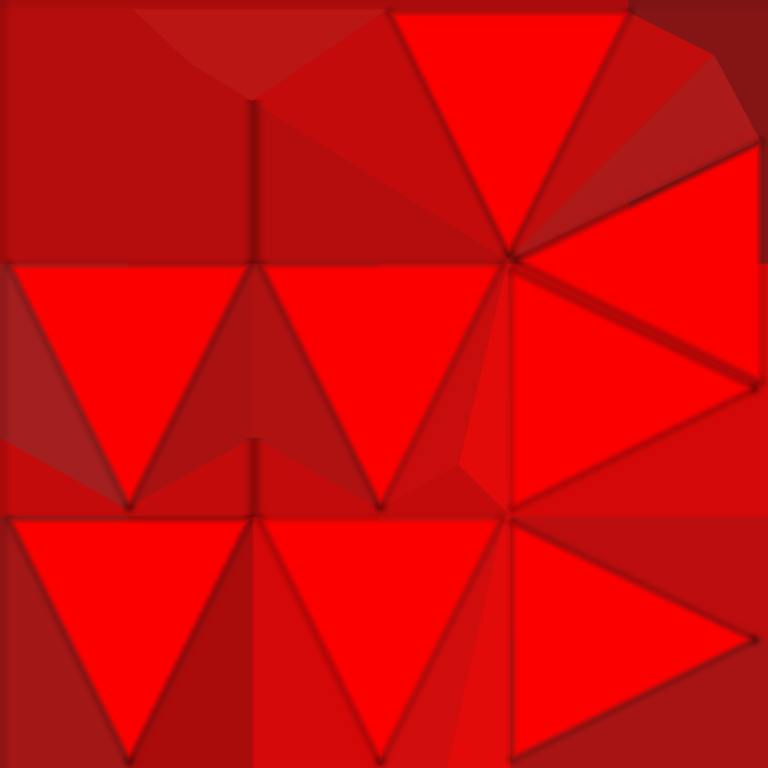
Write a three.js fragment shader that draws this background.

```glsl
// Folded red paper: bright triangles set in a three by three grid of darker facets.
// Row backgrounds come first, then single facets and dark folds, and last the
// bright triangles, whose distance fields also give the shadowed rims and tips.

varying vec2 vUv;

const float GRID = 3.0;           // cells across the canvas
const float AA = 0.004;           // edge softness, in cells
const float PITCH_X = 0.982;      // spacing of the repeated triangles
const float PITCH_Y = 0.994;
const float FOLD_X = 0.988;       // vertical fold between the left columns
const float SLANT_RIM = 0.15;     // shadow along the sides that meet at a tip
const float BASE_RIM = 0.07;      // shadow along the base
const float KNOT = 0.3;           // shadow at triangle tips
const float FOLD = 0.27;          // shadow along the vertical fold

const vec3 BRIGHT = vec3(0.99, 0.0, 0.0);
const vec3 SCARLET = vec3(0.89, 0.04, 0.04);
const vec3 CHERRY = vec3(0.83, 0.03, 0.03);
const vec3 CRIMSON = vec3(0.765, 0.045, 0.045);
const vec3 BRICK = vec3(0.71, 0.05, 0.05);
const vec3 GARNET = vec3(0.665, 0.07, 0.07);
const vec3 DUSTY = vec3(0.645, 0.12, 0.12);
const vec3 ROSE = vec3(0.73, 0.09, 0.08);
const vec3 MAROON = vec3(0.52, 0.08, 0.08);

float after(float edge, float v) {
  return smoothstep(edge - AA, edge + AA, v);
}

float bell(float x) {
  return exp(-x * x);
}

float segmentDistance(vec2 p, vec2 a, vec2 b) {
  vec2 e = b - a;
  return length(p - a - e * clamp(dot(p - a, e) / dot(e, e), 0.0, 1.0));
}

float side(vec2 p, vec2 a, vec2 b) {
  return (b.x - a.x) * (p.y - a.y) - (b.y - a.y) * (p.x - a.x);
}

// Signed distance to a triangle, negative inside, for either winding.
float triangle(vec2 p, vec2 a, vec2 b, vec2 c) {
  float d = min(segmentDistance(p, a, b), min(segmentDistance(p, b, c), segmentDistance(p, c, a)));
  float w = sign(side(c, a, b));
  float inside = min(w * side(p, a, b), min(w * side(p, b, c), w * side(p, c, a)));
  return inside > 0.0 ? -d : d;
}

void facet(inout vec3 col, vec2 p, vec2 a, vec2 b, vec2 c, vec3 fill) {
  col = mix(fill, col, after(0.0, triangle(p, a, b, c)));
}

// Bright triangle with shadowed sides and a dark knot at its tip.
void gem(inout vec3 col, vec2 p, vec2 a, vec2 b, vec2 tip) {
  float d = triangle(p, a, b, tip);
  float slant = min(segmentDistance(p, a, tip), segmentDistance(p, b, tip));
  col *= 1.0 - SLANT_RIM * bell((slant - 0.006) / 0.016);
  col *= 1.0 - BASE_RIM * bell((segmentDistance(p, a, b) - 0.006) / 0.014);
  col *= 1.0 - KNOT * bell(length(p - tip) / 0.022);
  col = mix(col, BRIGHT, smoothstep(0.008, -0.026, d));
}

// Four tones side by side, split at triangle tips and at the fold.
vec3 columns(float x, vec3 a, vec3 b, vec3 c, vec3 d) {
  vec3 col = mix(a, b, after(0.5, x));
  col = mix(col, c, after(FOLD_X, x));
  return mix(col, d, after(1.48, x));
}

void main() {
  // Cell units with y running down from the top edge.
  vec2 p = GRID * vec2(vUv.x, 1.0 - vUv.y);

  // Top row
  vec3 top = mix(BRICK, MAROON, after(2.455, p.x));
  facet(top, p, vec2(0.52, 0.037), vec2(0.74, 0.245), vec2(1.52, 0.037), ROSE);
  facet(top, p, vec2(0.74, 0.245), vec2(0.985, 0.395), vec2(1.52, 0.037), ROSE);
  facet(top, p, vec2(0.985, 0.395), vec2(1.51, 0.037), vec2(1.99, 1.02), CRIMSON);
  facet(top, p, vec2(1.99, 1.01), vec2(2.46, 0.05), vec2(2.79, 0.215), vec3(0.76, 0.05, 0.05));
  facet(top, p, vec2(1.99, 1.01), vec2(2.79, 0.215), vec2(2.97, 0.55), vec3(0.68, 0.1, 0.1));

  // Middle row: tall facets above a zigzag of brighter ones
  float zigzag = 1.71 + 0.56 * abs(fract(p.x / FOLD_X + 0.5) - 0.5) * FOLD_X;
  vec3 middle = columns(p.x, DUSTY, GARNET, vec3(0.69, 0.07, 0.07), vec3(0.79, 0.05, 0.05));
  middle = mix(middle, CRIMSON, after(zigzag, p.y));
  facet(middle, p, vec2(1.985, 1.02), vec2(1.793, 1.816), vec2(2.0, 2.02), SCARLET);
  middle = mix(middle, CHERRY, after(1.995, p.x));

  // Bottom row
  vec3 bottom = columns(p.x, vec3(0.645, 0.09, 0.09), vec3(0.665, 0.045, 0.045), CHERRY, vec3(0.82, 0.05, 0.05));
  bottom = mix(bottom, SCARLET, after(1.973 - 0.23 * (p.y - 2.012), p.x));
  vec3 lowerRight = mix(vec3(0.74, 0.05, 0.055), vec3(0.66, 0.08, 0.08), after(2.49, p.y));
  bottom = mix(bottom, lowerRight, after(1.995, p.x));

  vec3 col = mix(mix(top, middle, after(1.03, p.y)), bottom, after(2.016, p.y));

  // Dark folds along the left, the top and between the left columns
  float open = after(0.39, p.y) * (1.0 - after(1.03, p.y)) + after(1.71, p.y) * (1.0 - after(2.02, p.y));
  col *= 1.0 - FOLD * open * bell((p.x - FOLD_X - 0.004) / 0.026);
  col *= 1.0 - 0.12 * (1.0 - smoothstep(0.015, 0.045, p.x));
  col *= 1.0 - 0.06 * (1.0 - smoothstep(0.015, 0.045, p.y));

  // Downward triangles: a two by two block and one at the top
  for (int i = 0; i < 5; i++) {
    float k = float(i);
    vec2 corner = vec2(0.036 + PITCH_X * mod(k, 2.0), 1.034 + PITCH_Y * floor(k / 2.0));
    if (i == 4) corner = vec2(1.52, 0.047);
    gem(col, p, corner, corner + vec2(0.94, 0.0), corner + vec2(0.468, 0.945));
  }

  // Rightward triangles and the one pointing left
  for (int i = 0; i < 2; i++) {
    vec2 corner = vec2(2.0, 1.06 + 0.982 * float(i));
    gem(col, p, corner, corner + vec2(0.0, 0.925), corner + vec2(0.945, 0.457));
  }
  gem(col, p, vec2(2.973, 0.553), vec2(2.973, 1.49), vec2(2.02, 1.018));

  gl_FragColor = vec4(col, 1.0);
}
```
